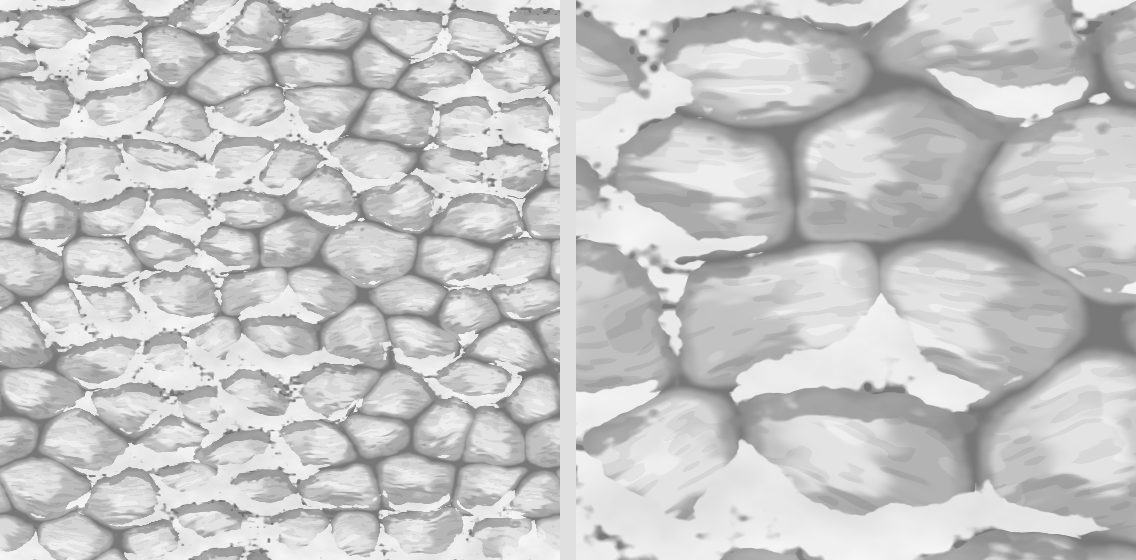
Left, the full canvas; right, a detail of the centre.
This texture map is drawn by a Shadertoy shader. Its source:

```glsl
#define GRID vec2(8.0, 12.0)       // stones per canvas, rows must be even
#define JITTER 0.72                // irregularity of the stones
#define WARP 0.016                 // bending of the joints
#define CRUST_AMOUNT 0.0           // more = wider crust
#define CRUST_PATCH vec2(6.0, 9.0) // crust patches per canvas
#define SHADOW_DROP 0.017          // reach of the shade under the crust
#define CREVICE 0.47
#define MORTAR 0.65
#define STONE_CAP 0.89
#define CRUST_LIGHT 0.92
#define CRUST_SHADE 0.60

struct Stone { vec2 id; vec2 local; float edge; };

float hash(vec2 p) {
    return fract(sin(dot(p, vec2(127.1, 311.7))) * 43758.5453);
}

// Value noise that wraps after "cells" lattice steps
float noise(vec2 uv, vec2 cells) {
    vec2 p = uv * cells, i = floor(p), f = fract(p);
    f = f * f * (3.0 - 2.0 * f);
    vec2 lo = floor(mod(i + 0.5, cells)), hi = floor(mod(i + 1.5, cells));
    vec2 seed = cells * 1.73;
    return mix(mix(hash(lo + seed), hash(vec2(hi.x, lo.y) + seed), f.x),
               mix(hash(vec2(lo.x, hi.y) + seed), hash(hi + seed), f.x), f.y);
}

float fbm(vec2 uv, vec2 cells) {
    float sum = 0.0, amp = 0.533;
    for (int i = 0; i < 4; i++) {
        sum += amp * noise(uv, cells);
        cells *= 2.0;
        amp *= 0.5;
    }
    return sum;
}

// Stone centre in grid units, odd rows staggered
vec2 centre(vec2 cell) {
    vec2 id = floor(mod(cell + 0.5, GRID));
    vec2 rnd = vec2(hash(id), hash(id + 57.3));
    return cell + 0.5 + JITTER * (rnd - 0.5) + vec2(0.5 * mod(id.y, 2.0) - 0.25, 0.0);
}

// Nearest stone and a rounded distance to its border
Stone findStone(vec2 uv) {
    vec2 bend = vec2(fbm(uv, vec2(9.0)), fbm(uv, vec2(11.0))) - 0.5;
    vec2 p = (uv + 2.0 * WARP * bend) * GRID, base = floor(p);
    vec2 nearest = vec2(9.0), cell = base;
    for (int j = -2; j <= 2; j++)
    for (int i = -2; i <= 2; i++) {
        vec2 c = base + vec2(i, j), r = centre(c) - p;
        if (dot(r, r) < dot(nearest, nearest)) { nearest = r; cell = c; }
    }
    float sum = 0.0;
    for (int j = -2; j <= 2; j++)
    for (int i = -2; i <= 2; i++) {
        vec2 r = centre(base + vec2(i, j)) - p, gap = r - nearest;
        if (dot(gap, gap) > 1e-4)
            sum += exp(-14.0 * dot(0.5 * (r + nearest), normalize(gap)));
    }
    return Stone(floor(mod(cell + 0.5, GRID)), -nearest, -log(sum) / 14.0);
}

// Painted facets: blended planes around a bright cap
float stoneTone(Stone s) {
    float turn = 0.9 * (hash(s.id + 3.1) - 0.5), c = cos(turn), n = sin(turn);
    vec2 q = mat2(c, n, -n, c) * s.local;
    vec2 brush = (q * vec2(4.0, 11.0) + s.id * 13.0) / 256.0;
    float stroke = noise(brush, vec2(256.0));
    float dab = noise(brush * 2.0, vec2(256.0));
    vec2 v = s.local + 0.22 * (vec2(stroke, dab) - 0.5);
    float weight = exp(-45.0 * 0.2);
    float sum = weight * STONE_CAP;
    for (int k = 0; k < 6; k++) {
        float rnd = hash(s.id + float(k) * 7.7);
        float angle = 6.2832 * (float(k) + 0.8 * rnd) / 6.0;
        vec2 dir = vec2(cos(angle), sin(angle));
        float w = exp(-45.0 * (0.40 + 0.14 * rnd - dot(v, dir)));
        sum += w * (0.77 + 0.09 * dir.y - 0.03 * dir.x + 0.08 * (rnd - 0.5));
        weight += w;
    }
    float highlight = smoothstep(0.62, 0.68, stroke) - smoothstep(0.36, 0.30, dab);
    return sum / weight + 0.045 * highlight;
}

// Crust thickness: fills joints in patches and hugs the stone bottoms
float crust(vec2 uv, Stone s) {
    float patches = 0.95 * (fbm(uv, CRUST_PATCH) - 0.47);
    float ragged = 0.22 * (fbm(uv, vec2(48.0, 60.0)) - 0.5);
    float sag = 0.35 * s.local.y * smoothstep(0.0, 0.08, s.edge);
    return CRUST_AMOUNT + patches + ragged - s.edge - sag;
}

void mainImage(out vec4 fragColor, in vec2 fragCoord) {
    vec2 uv = fragCoord / iResolution.xy;
    vec2 above = uv + vec2(0.0, SHADOW_DROP);
    Stone s = findStone(uv);
    float here = crust(uv, s);
    float over = crust(above, findStone(above));
    float grain = noise(uv, vec2(150.0, 190.0));
    float wash = fbm(uv, vec2(22.0, 30.0)) - 0.5;

    // Stones set in soft mortar with dark crevices
    float rim = s.edge + 0.10 * wash;
    float tone = mix(MORTAR + 0.22 * wash, stoneTone(s), smoothstep(0.035, 0.11, rim));
    tone = mix(CREVICE, tone, smoothstep(-0.02, 0.045, rim));

    // Speckled shade below the crust
    float shade = smoothstep(0.0, 0.09, over + 0.12 * (grain - 0.5));
    tone = mix(tone, 0.57 + 0.16 * wash, 0.75 * shade);

    // Crust: bright upper face, crumbling lower face
    float lowness = over - here + 0.28 * (grain - 0.5);
    float face = mix(CRUST_LIGHT, CRUST_SHADE, smoothstep(0.02, 0.16, lowness));
    float pits = smoothstep(0.70, 0.82, grain) * smoothstep(0.06, 0.16, lowness);
    face += 0.14 * wash - 0.13 * pits;
    tone = mix(tone, face, smoothstep(0.0, 0.025, here));

    fragColor = vec4(vec3(clamp(tone, 0.0, 0.96)), 1.0);
}
```
